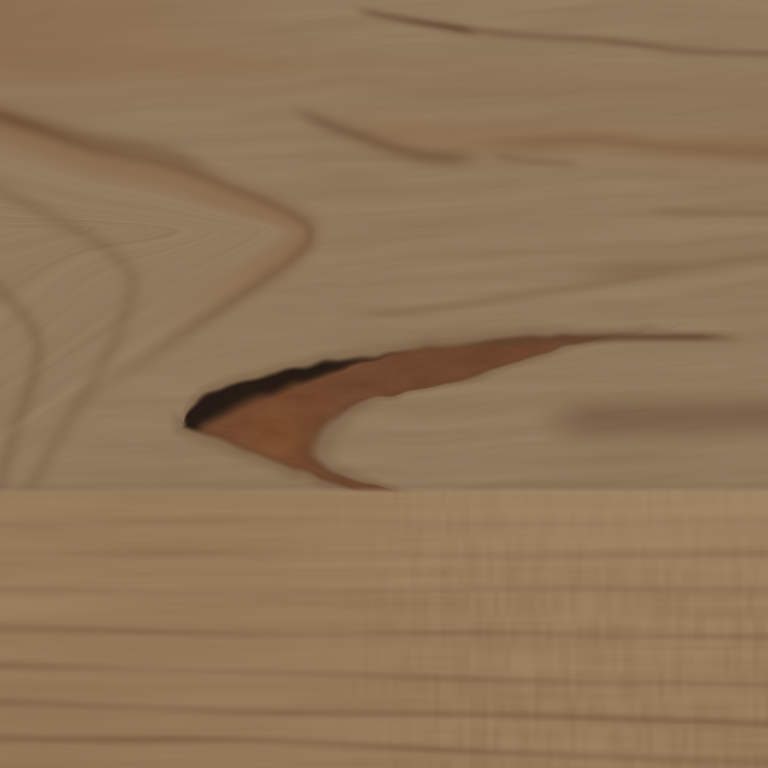
Reproduce this texture procedurally as a WebGL 2 fragment shader.

```glsl
#version 300 es
precision highp float;
// Two joined wood boards: arched grain and a split reddish knot above, straight grain below.

uniform vec2 u_resolution;
out vec4 fragColor;

const vec3 UPPER_WOOD = vec3(0.563, 0.472, 0.365);
const vec3 LOWER_WOOD = vec3(0.588, 0.482, 0.357);
const vec3 WARM_WOOD = vec3(0.545, 0.415, 0.295);
const vec3 PALE_WOOD = vec3(0.64, 0.54, 0.41);
const vec3 GRAIN_DARK = vec3(0.37, 0.26, 0.17);
const vec3 KNOT_RED = vec3(0.43, 0.275, 0.185);
const vec3 KNOT_ORANGE = vec3(0.47, 0.30, 0.18);
const vec3 KNOT_BLACK = vec3(0.13, 0.095, 0.07);
const float SEAM_Y = 0.362;
const float KNOT_TIP_X = 0.238;
const float GRAIN_CONTRAST = 0.055;
const int LOWER_LINES = 8;

float hash(vec2 p) {
    vec3 q = fract(p.xyx * vec3(0.1031, 0.1030, 0.0973));
    q += dot(q, q.yzx + 33.33);
    return fract((q.x + q.y) * q.z);
}

float noise(vec2 p) {
    vec2 cell = floor(p), f = fract(p);
    f = f * f * (3.0 - 2.0 * f);
    return mix(mix(hash(cell), hash(cell + vec2(1, 0)), f.x),
               mix(hash(cell + vec2(0, 1)), hash(cell + vec2(1, 1)), f.x), f.y);
}

float fbm(vec2 p) {
    return 0.5 * noise(p) + 0.3 * noise(p * 2.1 + 7.3) + 0.2 * noise(p * 4.3 + 19.1);
}

float bell(float d, float width) {
    return exp(-d * d / (width * width));
}

// Soft curved stroke from a to b, fading at both ends.
float streak(vec2 p, vec2 a, vec2 b, float bend, float width) {
    float t = (p.x - a.x) / (b.x - a.x);
    float s = clamp(t, 0.0, 1.0);
    float y = mix(a.y, b.y, s) + 4.0 * bend * s * (1.0 - s);
    return bell(p.y - y, width) * smoothstep(0.0, 0.2, t) * smoothstep(1.0, 0.8, t);
}

// Signed distance to a rounded arch pointing right; positive outside.
float arch(vec2 p, vec2 apex, float slopeUp, float slopeDown, float radius) {
    float dy = p.y - apex.y;
    float k = dy > 0.0 ? slopeUp : slopeDown;
    float h = sqrt(dy * dy + radius * radius);
    float slope = k * dy / h;
    return (p.x - apex.x + k * (h - radius)) / sqrt(1.0 + slope * slope);
}

float knotTop(float x) {
    float t = max(x - KNOT_TIP_X, 0.0);
    return 0.45 + 0.21 * sqrt(t) - 0.065 * t - 0.08 * max(t - 0.45, 0.0);
}

// Distance inside the knot, bounded by its top, underside and hollow right edge.
float knotDepth(vec2 p) {
    float t = p.x - KNOT_TIP_X;
    float u = p.y - 0.41;
    float right = 0.408 + (u > 0.0 ? 14.0 : 45.0) * u * u + 0.065 * smoothstep(0.065, 0.095, u);
    float d = min(knotTop(p.x) - p.y, (p.y - 0.445 + 0.38 * t) * 0.93);
    return min(min(d, t), (right - p.x) * 0.45);
}

vec3 upperBoard(vec2 p) {
    vec2 q = p + 0.012 * (vec2(noise(p * 9.0), noise(p * 9.0 + 31.0)) - 0.5);
    float outer = arch(q, vec2(0.405, 0.70), 3.4, 1.52, 0.03);
    float middle = arch(q, vec2(0.172, 0.63), 2.2, 0.63, 0.06);
    float inner = arch(q, vec2(0.047, 0.55), 1.25, 0.35, 0.05);

    // Fine grain follows the arches on the left and runs level on the right.
    float level = fbm(vec2(p.x * 5.0, (q.y - 0.06 * p.x) * 65.0));
    float ringed = fbm(vec2(p.y * 4.0, outer * 55.0));
    float grain = mix(ringed, level, smoothstep(-0.05, 0.06, outer));
    vec3 col = UPPER_WOOD + GRAIN_CONTRAST * (grain - 0.5);

    // Warm patches, arch bands and the fainter rings.
    float warm = 0.55 * smoothstep(0.5, 0.0, p.x) * smoothstep(0.8, 0.98, p.y);
    warm += 0.75 * bell(outer + 0.014, 0.022) * smoothstep(0.54, 0.69, p.y);
    warm += 0.5 * streak(q, vec2(0.38, 0.84), vec2(1.2, 0.81), -0.012, 0.026);
    warm += 0.3 * bell(p.y - 0.93 + 0.05 * p.x, 0.025);
    col = mix(col, WARM_WOOD, min(warm, 1.0));
    float dark = 0.32 * bell(outer, 0.009) * smoothstep(0.44, 0.66, p.y);
    dark += 0.30 * streak(q, vec2(-0.06, 0.85), vec2(0.30, 0.765), 0.014, 0.011);
    dark += 0.18 * bell(middle, 0.012) + 0.22 * bell(inner, 0.011);

    // Loose streaks.
    dark += 0.45 * streak(q, vec2(0.45, 0.984), vec2(0.63, 0.955), 0.0, 0.006);
    dark += 0.35 * streak(q, vec2(0.48, 0.977), vec2(1.15, 0.922), -0.008, 0.006);
    dark += 0.42 * streak(q, vec2(0.37, 0.86), vec2(0.64, 0.797), -0.016, 0.010);
    dark += 0.22 * streak(q, vec2(0.60, 0.82), vec2(1.2, 0.795), 0.0, 0.010);
    dark += 0.20 * streak(q, vec2(0.64, 0.80), vec2(0.76, 0.78), 0.0, 0.006);
    dark += 0.22 * streak(q, vec2(0.82, 0.727), vec2(1.2, 0.72), 0.0, 0.006);
    dark += 0.20 * streak(q, vec2(0.42, 0.585), vec2(0.90, 0.655), -0.006, 0.007);
    dark += 0.18 * streak(q, vec2(0.72, 0.645), vec2(1.2, 0.685), 0.0, 0.012);
    dark += 0.42 * streak(q, vec2(0.68, 0.45), vec2(1.2, 0.45), 0.005, 0.026) * (0.5 + level);
    return mix(col, GRAIN_DARK, min(dark, 0.8));
}

vec3 drawKnot(vec3 col, vec2 p) {
    vec2 q = p + 0.006 * (vec2(noise(p * 45.0), noise(p * 45.0 + 13.0)) - 0.5);
    float depth = knotDepth(q);
    float below = knotTop(q.x) - q.y;
    float t = q.x - KNOT_TIP_X;
    col = mix(col, GRAIN_DARK, 0.3 * smoothstep(-0.02, 0.0, depth));
    vec3 flesh = mix(KNOT_RED, KNOT_ORANGE, bell(length(p - vec2(0.36, 0.435)), 0.05));
    flesh += 0.06 * (fbm(p * vec2(25.0, 60.0)) - 0.5);
    flesh = mix(flesh, GRAIN_DARK, 0.4 * smoothstep(0.012, 0.0, depth));
    float bandWidth = mix(0.056, 0.008, clamp(t / 0.25, 0.0, 1.0));
    float char = smoothstep(bandWidth, bandWidth * 0.45, below) * smoothstep(0.30, 0.18, t);
    flesh = mix(flesh, KNOT_BLACK, 0.93 * char);
    col = mix(col, flesh, smoothstep(-0.004, 0.005, depth));
    float tail = streak(p, vec2(0.58, 0.547), vec2(0.98, 0.559), 0.007, 0.006);
    return mix(col, GRAIN_DARK, 0.75 * tail);
}

vec3 lowerBoard(vec2 p) {
    float grain = fbm(vec2(p.x * 4.0, p.y * 75.0));
    float weave = noise(p * vec2(130.0, 28.0)) - 0.5;
    vec3 col = LOWER_WOOD + GRAIN_CONTRAST * (grain - 0.5);
    col += 0.03 * weave * smoothstep(0.3, 0.65, p.x);
    col = mix(col, PALE_WOOD, 0.5 * smoothstep(0.2, 0.34, p.y) * smoothstep(0.1, 0.9, p.x));
    col = mix(col, WARM_WOOD, 0.35 * smoothstep(0.7, 0.0, p.x) * smoothstep(0.28, 0.05, p.y));
    for (int i = 0; i < LOWER_LINES; i++) {
        float n = float(i);
        float y = 0.323 - 0.047 * n - 0.03 * p.x * smoothstep(2.0, 4.0, n);
        y += 0.012 * (noise(vec2(p.x * 3.0, n * 9.0)) - 0.5);
        float strength = (0.10 + 0.025 * n) * (0.5 + noise(vec2(p.x * 5.0, n * 5.0 + 2.0)));
        col = mix(col, GRAIN_DARK, strength * bell(p.y - y, 0.006));
    }
    return col;
}

void main() {
    vec2 p = gl_FragCoord.xy / u_resolution;
    vec3 upper = drawKnot(upperBoard(p), p);
    vec3 col = mix(lowerBoard(p), upper, smoothstep(SEAM_Y - 0.005, SEAM_Y + 0.005, p.y));
    col = mix(col, GRAIN_DARK, 0.10 * bell(p.y - SEAM_Y - 0.005, 0.005));
    fragColor = vec4(col, 1.0);
}
```
